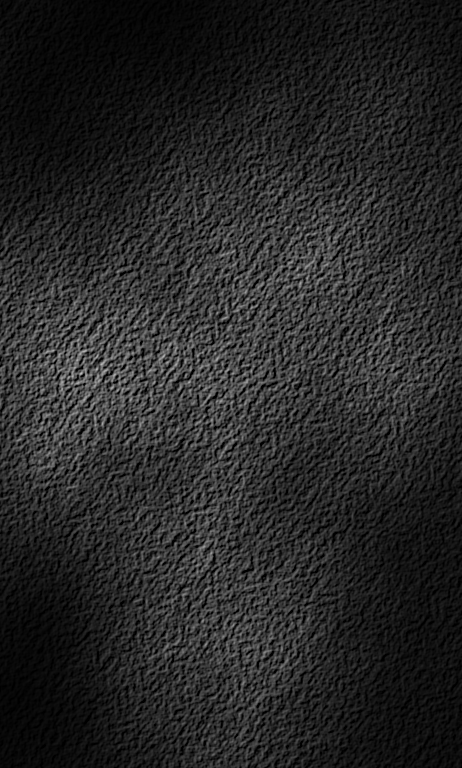
Write a WebGL 2 fragment shader that draws this texture.

```glsl
#version 300 es
precision highp float;

uniform vec2 u_resolution;
out vec4 fragColor;

// Lengths are fractions of the canvas height.
const float GRAIN_FREQUENCY  = 138.0;  // flat-topped grains per height
const float GRAIN_SHARPNESS  = 4.0;    // steepness of the grain edges
const float FINE_GRAIN       = 0.5;
const float BUMP_FREQUENCY   = 38.0;
const float BUMP_HEIGHT      = 1.5;
const float GRAIN_ANGLE      = 0.95;   // direction of the elongated grains
const float GRAIN_STRETCH    = 0.88;
const float EMBOSS_STEP      = 0.0011;
const float HIGHLIGHT_STRENGTH = 0.62;
const float SHADOW_STRENGTH    = 0.82;
const vec2  LIGHT_DIRECTION  = vec2(-0.8, 0.6);
const float MOTTLE_FREQUENCY = 7.0;
const float MOTTLE_STRENGTH  = 0.4;
const float AMBIENT   = 0.05;
const float EXPOSURE  = 1.12;
const float MIN_LIGHT = 0.018;

// Soft pools of light or shade: centre x, centre y, radius, brightness
const int POOL_COUNT = 11;
const vec4 LIGHT_POOLS[POOL_COUNT] = vec4[](
    vec4(0.03, 0.54, 0.16, 0.11),
    vec4(0.30, 0.66, 0.18, 0.10),
    vec4(0.45, 0.80, 0.16, 0.08),
    vec4(0.22, 0.48, 0.20, 0.11),
    vec4(0.28, 0.20, 0.14, 0.14),
    vec4(0.32, 0.06, 0.15, 0.08),
    vec4(0.54, 0.58, 0.17, 0.10),
    vec4(0.12, 0.40, 0.15, 0.06),
    vec4(0.42, 0.42, 0.15, 0.06),
    vec4(0.18, 0.98, 0.14, -0.03),
    vec4(0.05, 0.10, 0.15, -0.03)
);

uint hash(uvec2 v) {
    uint h = v.x * 0x9E3779B1u ^ v.y * 0x85EBCA77u;
    h = (h ^ (h >> 15)) * 0x2C1B3C6Du;
    h = (h ^ (h >> 12)) * 0x297A2D39u;
    return h ^ (h >> 15);
}

vec2 cellGradient(ivec2 cell) {
    float angle = float(hash(uvec2(cell)) >> 8) * 6.28319 / 16777216.0;
    return vec2(cos(angle), sin(angle));
}

float gradientNoise(vec2 p) {
    ivec2 cell = ivec2(floor(p));
    vec2 f = fract(p);
    vec2 w = f * f * f * (f * (f * 6.0 - 15.0) + 10.0);
    float a = dot(cellGradient(cell), f);
    float b = dot(cellGradient(cell + ivec2(1, 0)), f - vec2(1.0, 0.0));
    float c = dot(cellGradient(cell + ivec2(0, 1)), f - vec2(0.0, 1.0));
    float d = dot(cellGradient(cell + ivec2(1, 1)), f - vec2(1.0));
    return mix(mix(a, b, w.x), mix(c, d, w.x), w.y);
}

float fractalNoise(vec2 p, int octaves, float gain) {
    float sum = 0.0;
    float amplitude = 1.0;
    for (int i = 0; i < octaves; i++) {
        sum += amplitude * gradientNoise(p);
        p = p * 2.03 + vec2(17.3, 41.7);
        amplitude *= gain;
    }
    return sum;
}

// Turns x along the grain and lengthens features in that direction
vec2 alongGrain(vec2 p, float stretch) {
    float c = cos(GRAIN_ANGLE);
    float s = sin(GRAIN_ANGLE);
    return vec2((c * p.x + s * p.y) * stretch, c * p.y - s * p.x);
}

// Flat-topped grains with steep edges
float plateaus(vec2 p) {
    return tanh(GRAIN_SHARPNESS * gradientNoise(p));
}

float surfaceHeight(vec2 p) {
    vec2 q = alongGrain(p, GRAIN_STRETCH);
    float bumps = fractalNoise(q * BUMP_FREQUENCY, 2, 0.5);
    float grains = plateaus(q * GRAIN_FREQUENCY + 3.7);
    float fine = plateaus(q * GRAIN_FREQUENCY * 1.8 + 29.1);
    return BUMP_HEIGHT * bumps + grains + FINE_GRAIN * fine;
}

float poolLight(vec2 p) {
    float light = 0.0;
    for (int i = 0; i < POOL_COUNT; i++) {
        vec4 pool = LIGHT_POOLS[i];
        vec2 offset = (p - pool.xy) / pool.z;
        light += pool.w * exp(-dot(offset, offset));
    }
    return light;
}

void main() {
    vec2 p = gl_FragCoord.xy / u_resolution.y;

    // Broad illumination with cloudy variation
    float mottle = fractalNoise(alongGrain(p, 0.7) * MOTTLE_FREQUENCY + 5.0, 3, 0.6);
    float light = max(AMBIENT + EXPOSURE * poolLight(p), MIN_LIGHT);
    light *= 1.0 + MOTTLE_STRENGTH * mottle;

    // Embossed relief: gentle highlights, deep crevices
    vec2 stepToLight = EMBOSS_STEP * LIGHT_DIRECTION;
    float slope = surfaceHeight(p - stepToLight) - surfaceHeight(p + stepToLight);
    float strength = slope > 0.0 ? HIGHLIGHT_STRENGTH : SHADOW_STRENGTH;
    float shade = max(1.0 + strength * slope, 0.0);

    fragColor = vec4(vec3(clamp(light * shade, 0.0, 1.0)), 1.0);
}
```
